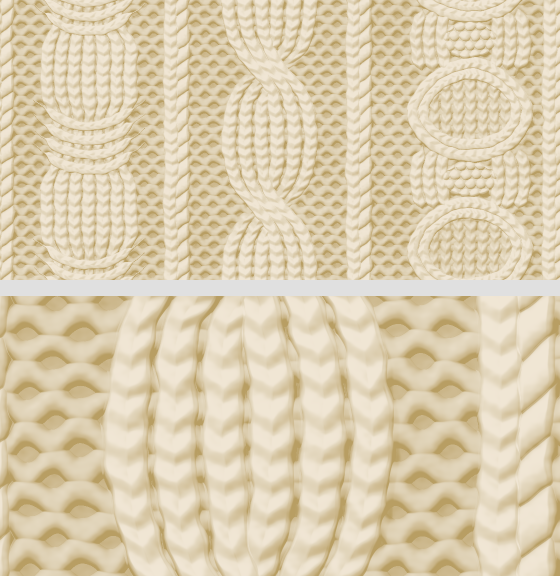
Top, the full canvas; bottom, a detail of the centre.
This texture is drawn by a Shadertoy shader. Its source:

```glsl
// Cream cable-knit panel: pillow, rope and ring cables between twisted ribs on purl ground.
// Every yarn adds to one height field (a cord around a curve, notched into stitches);
// slope, depth and a short cast shadow then pick a tone from a cream colour ramp.

const float TAU = 6.2831853;
const float PERIOD = 0.495;      // vertical repeat of all cables
const float STITCHES = 26.0;     // knit stitches per canvas height
const float LEG_RISE = 0.46;     // steepness of the V stitch legs
const float PURL_ROWS = 28.0;
const float PURL_COLUMNS = 16.0;
const float RIB_BARS = 17.0;
const vec2 PILLOW = vec2(0.318, 0.740);   // panel axis, centre of one repeat
const vec2 ROPE = vec2(0.963, 0.753);
const vec2 RING = vec2(1.680, 0.609);
const vec2 RING_RADII = vec2(0.185, 0.145);
const float RIB_X[4] = float[4](0.005, 0.633, 1.284, 1.985);
const float WOBBLE = 0.008;      // drift of whole cables
const float JITTER = 0.005;      // unevenness of single stitches
const float FUZZ = 0.10;
const float BLOTCH = 0.12;
const vec3 LIGHT_DIR = vec3(-0.37, 0.56, 0.74);
const vec3 DEEP = vec3(0.72, 0.62, 0.39);
const vec3 GAP = vec3(0.80, 0.72, 0.55);
const vec3 YARN = vec3(0.88, 0.83, 0.725);
const vec3 CREST = vec3(0.94, 0.90, 0.83);

vec2 hashGradient(vec2 cell) {
    float a = fract(sin(dot(cell, vec2(127.1, 311.7))) * 4375.85) * TAU;
    return vec2(cos(a), sin(a));
}

float gradientNoise(vec2 p) {
    vec2 i = floor(p), f = p - i, w = f * f * (3.0 - 2.0 * f);
    vec2 e = vec2(1, 0);
    float low = mix(dot(hashGradient(i), f), dot(hashGradient(i + e), f - e), w.x);
    float high = mix(dot(hashGradient(i + e.yx), f - e.yx), dot(hashGradient(i + 1.0), f - 1.0), w.x);
    return mix(low, high, w.y);
}

vec2 noisePair(vec2 p) { return vec2(gradientNoise(p), gradientNoise(p + 40.0)); }

float wrapRepeat(float y) { return mod(y + 0.5 * PERIOD, PERIOD) - 0.5 * PERIOD; }

// Height of a chain of V stitches; d is the distance from its centre line.
float cord(float d, float along, float radius, float lift) {
    float u = abs(d) / max(radius, 0.001);
    float dome = sqrt(max(1.0 - u * u, 0.0));
    float stitch = cos(TAU * (along * STITCHES - LEG_RISE * u));
    return lift * smoothstep(1.0, 0.75, u) + radius * dome * (0.8 + 0.2 * stitch);
}

// Interlocking rows of upper and lower purl loops
float purlGround(vec2 p) {
    float y = p.y * PURL_ROWS, row = floor(y), h = 0.0;
    for (float k = -1.0; k <= 2.0; k++) {
        float n = row + k;
        float u = (y - n - 0.3 * sin(TAU * (p.x * PURL_COLUMNS + 0.5 * n))) / 0.52;
        h = max(h, 0.0175 * sqrt(max(1.0 - u * u, 0.0)));
    }
    return h;
}

float twistedRib(vec2 p) {
    float f = 2.0 * fract(p.y * RIB_BARS - p.x * 13.0) - 1.0;
    float across = smoothstep(-0.015, 0.005, p.x) * smoothstep(0.052, 0.035, p.x);
    float bars = across * (0.014 + 0.022 * sqrt(1.0 - f * f));
    return max(bars, cord(p.x + 0.022, p.y, 0.028, 0.016));
}

float pillowCable(vec2 p) {
    float q = wrapRepeat(p.y), band = wrapRepeat(p.y + 0.5 * PERIOD), h = 0.0;
    float spread = mix(1.0, 0.74, smoothstep(0.08, 0.19, abs(q)));
    for (float i = -3.0; i <= 3.0; i++)
        h = max(h, cord(p.x - i * 0.05 * spread, p.y, 0.026 * spread, 0.016 * spread));
    // Curved bands that gather the strands
    float radius = 0.019 * smoothstep(0.165, 0.125, abs(p.x));
    for (float k = -1.5; k <= 1.5; k++) {
        float d = band - k * 0.052 + 0.02 - 2.4 * p.x * p.x;
        h = max(h, cord(d * inversesqrt(1.0 + 23.0 * p.x * p.x), p.x, radius, 0.027));
    }
    return h;
}

float ropeCable(vec2 p) {
    float q = wrapRepeat(p.y), sweep = tanh(q * 13.0), h = 0.0;
    float crossing = 1.0 - sweep * sweep;
    float spread = 0.78 + 0.22 * sin(0.5 * TAU * abs(q) / PERIOD);
    float slope = 0.95 * crossing;
    for (float side = -1.0; side <= 1.0; side += 2.0)
        for (float i = -1.0; i <= 1.0; i++) {
            float x = spread * (side * 0.088 * sweep + i * 0.0587);
            float lift = 0.016 - side * 0.013 * crossing;   // left-to-right group on top
            h = max(h, cord((p.x - x) * inversesqrt(1.0 + slope * slope), p.y, 0.028 * spread, lift));
        }
    return h;
}

float ringCable(vec2 p) {
    float q = wrapRepeat(p.y), knot = wrapRepeat(p.y + 0.5 * PERIOD), h = 0.0;
    vec2 e = vec2(p.x * (1.0 + 1.2 * max(q, 0.0)), q);
    float k = length(e / RING_RADII);
    float d = k * (k - 1.0) / max(length(e / (RING_RADII * RING_RADII)), 0.001);
    if (d < 0.0) h = cord(p.x - 0.043 * round(p.x / 0.043), p.y, 0.022, 0.006);
    // Side lobes of three bowed strands
    for (float i = 0.0; i < 3.0; i++) {
        float x = (0.10 + 0.047 * i) * (1.0 - 9.0 * knot * knot);
        h = max(h, cord(abs(p.x) - x, p.y, 0.025 * smoothstep(0.12, 0.08, abs(knot)), 0.013));
    }
    // Double ring
    float along = 28.0 * atan(e.y, e.x) / (TAU * STITCHES);
    h = max(h, max(cord(d - 0.020, along, 0.023, 0.020), cord(d + 0.018, along, 0.021, 0.023)));
    // Knot of small bobbles
    vec2 g = vec2(p.x / 0.036, knot / 0.034);
    g.x += 0.5 * mod(floor(g.y), 2.0);
    float bead = sqrt(max(1.0 - 4.0 * dot(fract(g) - 0.5, fract(g) - 0.5), 0.0));
    float mask = smoothstep(1.1, 0.85, length(vec2(p.x, knot) / vec2(0.1, 0.065)));
    return max(h, mask * (0.022 + 0.022 * bead));
}

float knitHeight(vec2 p) {
    p += WOBBLE * noisePair(p * 9.0) + JITTER * noisePair(p * 31.0);
    float h = purlGround(p);
    for (int i = 0; i < 4; i++)
        if (abs(p.x - RIB_X[i]) < 0.06) h = max(h, twistedRib(p - vec2(RIB_X[i], 0.0)));
    if (abs(p.x - PILLOW.x) < 0.20) h = max(h, pillowCable(p - PILLOW));
    if (abs(p.x - ROPE.x) < 0.20) h = max(h, ropeCable(p - ROPE));
    if (abs(p.x - RING.x) < 0.26) h = max(h, ringCable(p - RING));
    return h;
}

vec3 shadeKnit(vec2 p) {
    const float STEP = 0.003;
    float h = knitHeight(p);
    vec2 slope = vec2(knitHeight(p + vec2(STEP, 0)), knitHeight(p + vec2(0, STEP))) - h;
    slope = clamp(slope / STEP, -1.4, 1.4);
    float lit = dot(normalize(vec3(-slope, 1.0)), LIGHT_DIR);
    float shadow = smoothstep(0.0, 0.035, knitHeight(p + 0.022 * LIGHT_DIR.xy) - h);
    float fuzz = FUZZ * gradientNoise(p * vec2(95.0, 130.0)) + BLOTCH * gradientNoise(p * 4.0);
    float tone = 0.32 + 0.60 * smoothstep(-0.005, 0.041, h) + 0.58 * (lit - 0.74) - 0.22 * shadow + fuzz;
    vec3 color = mix(DEEP, GAP, smoothstep(0.0, 0.3, tone));
    color = mix(color, YARN, smoothstep(0.25, 0.68, tone));
    return mix(color, CREST, smoothstep(0.62, 1.0, tone));
}

void mainImage(out vec4 fragColor, in vec2 fragCoord) {
    vec3 color = vec3(0.0);
    for (int i = 0; i < 4; i++) {   // 2 x 2 samples smooth the edges
        vec2 offset = vec2(i & 1, i >> 1) * 0.5 - 0.25;
        color += shadeKnit((fragCoord + offset) / iResolution.y);
    }
    fragColor = vec4(color / 4.0, 1.0);
}
```
